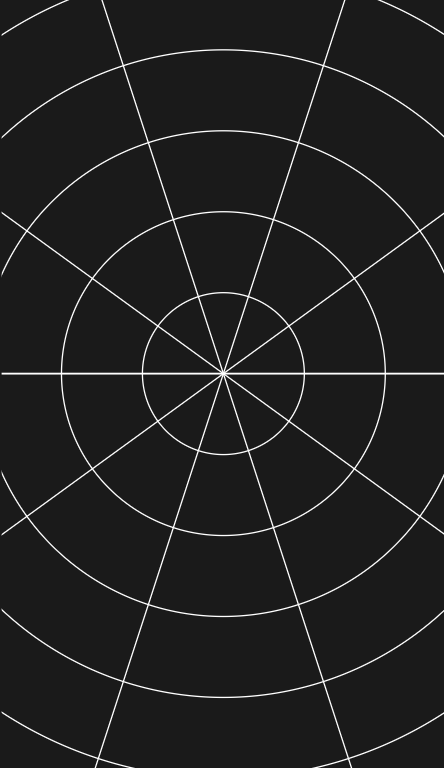
Reproduce this background procedurally as a WebGL 2 fragment shader.

```glsl
#version 300 es
precision highp float;
// Polar grid: thin white rings and evenly spaced spokes on a charcoal ground.

uniform vec2 u_resolution;
out vec4 fragColor;

// Lengths are fractions of the canvas height.
const vec3 GROUND = vec3(0.102);
const vec3 LINE = vec3(1.0);
const vec2 CENTER_OFFSET = vec2(0.0018, 0.0135); // from the canvas middle
const float RING_SPACING = 0.1054;
const float LINE_WIDTH = 0.0017;
const float AXIS_WIDTH = 0.0024;  // the level spoke is slightly heavier
const float LEFT_MARGIN = 0.0021; // empty strip at the left edge
const int SPOKE_LINES = 5;
const float PI = 3.14159265;

// Share of a pixel covered by a line of the given width at distance d.
float lineCoverage(float d, float width, float pixel) {
    float near = max(d - 0.5 * pixel, -0.5 * width);
    float far = min(d + 0.5 * pixel, 0.5 * width);
    return clamp((far - near) / pixel, 0.0, 1.0);
}

float rings(vec2 p, float pixel) {
    float radius = length(p);
    float index = max(round(radius / RING_SPACING), 1.0);
    return lineCoverage(abs(radius - index * RING_SPACING), LINE_WIDTH, pixel);
}

// Full lines through the center, blended over one another.
float spokes(vec2 p, float pixel) {
    float uncovered = 1.0;
    for (int i = 0; i < SPOKE_LINES; i++) {
        float angle = PI * float(i) / float(SPOKE_LINES);
        float d = abs(dot(p, vec2(-sin(angle), cos(angle))));
        float width = i == 0 ? AXIS_WIDTH : LINE_WIDTH;
        uncovered *= 1.0 - lineCoverage(d, width, pixel);
    }
    return 1.0 - uncovered;
}

void main() {
    float pixel = 1.0 / u_resolution.y;
    vec2 p = (gl_FragCoord.xy - 0.5 * u_resolution) * pixel - CENTER_OFFSET;

    float ink = 1.0 - (1.0 - rings(p, pixel)) * (1.0 - spokes(p, pixel));

    // Trim the grid at the left margin.
    float x = gl_FragCoord.x * pixel;
    ink *= clamp((x - LEFT_MARGIN) / pixel + 0.5, 0.0, 1.0);

    fragColor = vec4(mix(GROUND, LINE, ink), 1.0);
}
```
